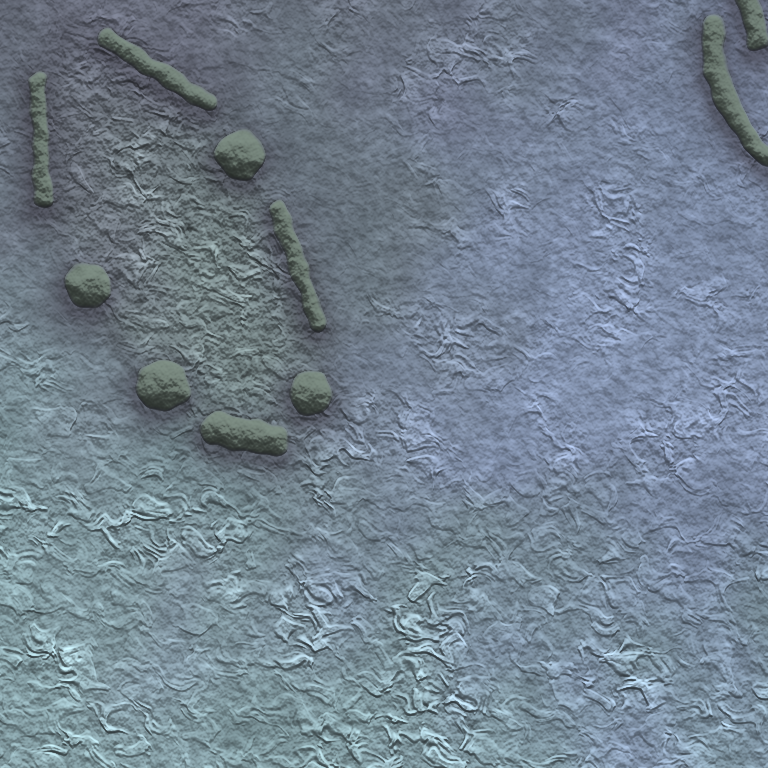
Write a WebGL 1 fragment shader that draws this texture.

```glsl
precision highp float;
// Weathered blue-green plaster with a tilted ring of crusted beads and rods.
// A height field of flakes, grit and rounded solids is lit from above by its
// slope, then tinted by broad drifts of slate, blue, teal and olive.
uniform vec2 u_resolution;

const vec2 RING_CENTER = vec2(0.232, 0.685);
const vec2 RING_RADII = vec2(0.28, 0.13);
const vec2 RING_AXIS = vec2(0.496, -0.868);
const vec2 LIGHT = vec2(0.2, 0.98);

const vec3 SLATE = vec3(0.43, 0.475, 0.52);
const vec3 BLUE = vec3(0.475, 0.53, 0.63);
const vec3 TEAL = vec3(0.52, 0.63, 0.65);
const vec3 OLIVE = vec3(0.44, 0.50, 0.49);
const vec3 PLUM = vec3(0.36, 0.36, 0.42);
const vec3 CRUST = vec3(0.38, 0.43, 0.40);

vec2 cellGradient(vec2 cell) {
  float a = 6.2832 * fract(sin(dot(cell, vec2(127.1, 311.7))) * 43758.5);
  return vec2(cos(a), sin(a));
}

// Gradient noise, roughly -1 to 1
float noise(vec2 p) {
  vec2 i = floor(p), f = p - i;
  vec2 w = f * f * f * (f * (f * 6.0 - 15.0) + 10.0);
  vec2 e = vec2(1.0, 0.0);
  float a = dot(cellGradient(i), f);
  float b = dot(cellGradient(i + e.xy), f - e.xy);
  float c = dot(cellGradient(i + e.yx), f - e.yx);
  float d = dot(cellGradient(i + e.xx), f - e.xx);
  return 1.4 * mix(mix(a, b, w.x), mix(c, d, w.x), w.y);
}

float fbm(vec2 p) {
  float sum = 0.0, gain = 0.55;
  for (int i = 0; i < 3; i++) {
    sum += gain * noise(p);
    p = mat2(1.6, 1.2, -1.2, 1.6) * p + 7.3;
    gain *= 0.55;
  }
  return sum;
}

float segment(vec2 p, vec2 a, vec2 b) {
  vec2 pa = p - a, ba = b - a;
  return length(pa - ba * clamp(dot(pa, ba) / dot(ba, ba), 0.0, 1.0));
}

// Adds one rounded solid; x is the height, y the nearest distance
vec2 addSolid(vec2 solids, float d, float radius) {
  float t = clamp(1.0 - d / radius, 0.0, 1.0);
  return vec2(max(solids.x, 1.1 * radius * t * (2.0 - t)), min(solids.y, d - radius));
}

vec2 toRing(vec2 p) {
  vec2 q = p - RING_CENTER;
  return vec2(dot(q, RING_AXIS), dot(q, vec2(-RING_AXIS.y, RING_AXIS.x)));
}

vec2 solidsAt(vec2 p) {
  p += 0.005 * vec2(noise(p * 38.0), noise(p * 38.0 + 19.0));
  vec2 solids = vec2(0.0, 1.0), q = toRing(p);
  for (int i = 0; i < 8; i++) {
    float k = float(i), angle = radians(40.0 * k - 137.0 + 5.0 * sin(k * 1.6));
    vec2 dir = vec2(cos(angle), sin(angle));
    vec2 tangent = normalize(vec2(-dir.y, dir.x) * RING_RADII);
    bool bead = i == 1 || i == 2 || i == 4 || i == 6;
    float side = step(0.65, abs(dir.y));
    float halfLength = bead ? 0.001 : mix(0.037, 0.078, side);
    float radius = bead ? 0.033 + 0.005 * cos(k * 2.4) : mix(0.021, 0.012, side);
    vec2 c = dir * RING_RADII, arm = tangent * halfLength;
    solids = addSolid(solids, segment(q, c - arm, c + arm), radius);
  }
  // Bent rods in the upper right corner
  float s = p.y - 0.95;
  vec2 bent = vec2(p.x - 2.9 * s * s, p.y);
  solids = addSolid(solids, segment(bent, vec2(0.928, 0.965), vec2(0.928, 0.8)), 0.016);
  return addSolid(solids, segment(p, vec2(0.97, 1.01), vec2(0.987, 0.95)), 0.015);
}

// Ragged plateaus: 0 in the gaps, 1 on top
float flakes(vec2 p) {
  vec2 q = p * vec2(25.0, 33.0) + vec2(0.0, 6.0 * p.x);
  q += 0.5 * vec2(noise(p * 31.0), noise(p * 31.0 + 31.0));
  float n = noise(q) + 0.6 * noise(q * 2.1 + 3.0) + 0.4 * noise(q * 4.3 + 8.0);
  return smoothstep(-0.1, 0.5, n);
}

float heightAt(vec2 p, float flaking, float grit) {
  return solidsAt(p).x + 0.0075 * flaking * flakes(p) + 0.0062 * grit * fbm(p * 68.0);
}

void main() {
  vec2 p = gl_FragCoord.xy / u_resolution;
  float drift = fbm(p * 3.1 + 4.0), patches = fbm(p * 8.0 + 12.0);

  // Where the surface is gritty or flaking
  float ringDistance = length(toRing(p) / RING_RADII);
  float ring = 1.0 - smoothstep(0.6, 1.3, ringDistance + 0.3 * patches);
  float low = 1.0 - smoothstep(0.15, 0.6, p.y + 0.3 * drift);
  vec2 solids = solidsAt(p);
  float body = 1.0 - smoothstep(-0.004, 0.002, solids.y);
  float worn = smoothstep(-0.1, 0.4, patches);
  float flaking = (0.08 + low * (0.25 + 0.6 * worn) + 0.4 * worn + 0.3 * ring) * (1.0 - body);
  float grit = 0.3 + 0.55 * ring + 0.2 * low + 0.35 * worn + 0.5 * body;

  // Slope towards the light
  vec2 e = vec2(0.002, 0.0);
  float h = heightAt(p, flaking, grit);
  vec2 slope = vec2(heightAt(p + e.xy, flaking, grit), heightAt(p + e.yx, flaking, grit)) - h;
  float lit = -dot(slope / e.x, LIGHT);
  lit /= 1.0 + abs(lit);

  // Broad tints
  float teal = 1.0 - smoothstep(0.15, 0.85, p.y + 0.45 * p.x + 0.5 * drift);
  vec3 color = mix(SLATE, BLUE, smoothstep(0.3, 0.95, p.x + 0.6 * drift));
  color = mix(color, TEAL, 0.85 * teal);
  color = mix(color, OLIVE, 0.7 * ring);
  color = mix(color, PLUM, 0.6 * smoothstep(0.55, 1.05, p.y - 0.25 * p.x + 0.5 * drift));
  color *= 1.0 + 0.14 * drift + 0.16 * patches;

  // Pale flakes, mottling and dark pits
  float plateau = flakes(p);
  color *= 1.0 + 0.22 * min(flaking, 0.8) * (plateau - 0.45);
  color *= 1.03 + 0.16 * fbm(p * 28.0 + 50.0) + 0.08 * noise(p * 130.0);
  float pits = smoothstep(0.25, 0.6, fbm(p * vec2(30.0, 42.0) + 80.0));
  color *= 1.0 - 0.35 * pits * grit * (1.0 - body);

  // Dark hollows below and around the solids, and along the ring
  float hollow = exp(-max(solidsAt(p + vec2(0.003, 0.012)).y, 0.0) / 0.02);
  float groove = exp(-pow((ringDistance - 1.05) / 0.16, 2.0));
  color = mix(color, PLUM * 0.75, max(0.68 * hollow, 0.3 * groove));
  color = mix(color, CRUST, body);
  color *= 1.0 + 0.42 * max(lit, 0.0) + 0.75 * min(lit, 0.0);
  gl_FragColor = vec4(color, 1.0);
}
```
